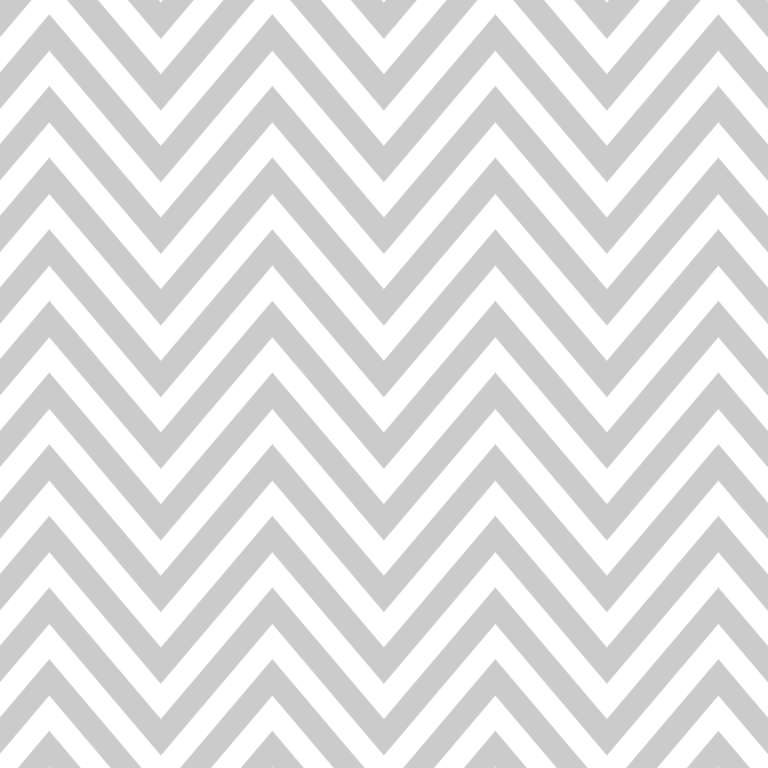
Write a WebGL 1 fragment shader that draws this pattern.

```glsl
precision highp float;

uniform vec2 u_resolution;

#define ZIGZAG_PERIOD 0.2904
#define ZIGZAG_HEIGHT 0.1713
#define STRIPE_PERIOD 0.0933
#define STRIPE_WIDTH 0.0475
#define VALLEY_X 0.4998
#define STRIPE_Y 0.5065
#define EDGE_PIXELS 0.85
#define GREY vec3(0.798)
#define WHITE vec3(1.0)

// Triangle wave: 0 at each valley, 1 at each peak
float triangleWave(float x) {
    return 2.0 * abs(fract(x + 0.5) - 0.5);
}

// Signed distance to the nearest chevron stripe, negative inside
float chevronDistance(vec2 p) {
    float rise = ZIGZAG_HEIGHT * triangleWave((p.x - VALLEY_X) / ZIGZAG_PERIOD);
    float row = (p.y - STRIPE_Y - rise) / STRIPE_PERIOD;
    float fromCentre = abs(fract(row + 0.5) - 0.5) * STRIPE_PERIOD;

    // Turn vertical distance into distance across the slanted stripe
    float slope = 2.0 * ZIGZAG_HEIGHT / ZIGZAG_PERIOD;
    return (fromCentre - 0.5 * STRIPE_WIDTH) * inversesqrt(1.0 + slope * slope);
}

void main() {
    vec2 uv = gl_FragCoord.xy / u_resolution;
    float edge = EDGE_PIXELS / min(u_resolution.x, u_resolution.y);
    float background = smoothstep(-edge, edge, chevronDistance(uv));
    gl_FragColor = vec4(mix(GREY, WHITE, background), 1.0);
}
```
